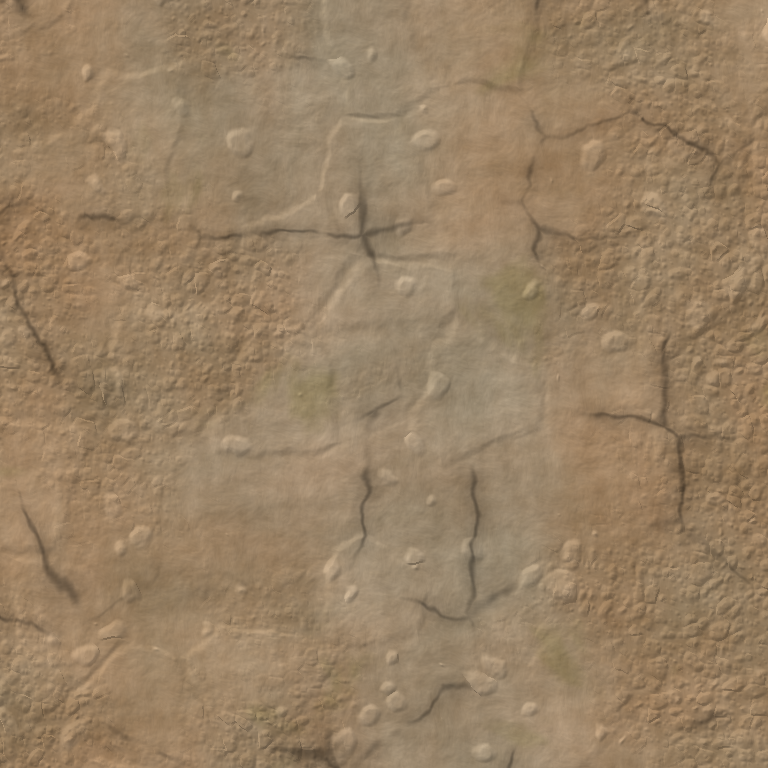
A WebGL 1 fragment shader for this texture:

```glsl
precision highp float;
// Dry tan earth with worn slabs, broken cracks and patches of gravel.
uniform vec2 u_resolution;

vec2 hash2(vec2 c) {
  return fract(sin(vec2(dot(c, vec2(127.1, 311.7)), dot(c, vec2(269.5, 183.3)))) * 43758.5);
}

// Cellular noise: distance to the seed, gap to the border, random cell value.
vec3 cells(vec2 p) {
  vec2 base = floor(p);
  float nearest = 8.0, second = 8.0, id = 0.0;
  for (int y = -1; y <= 1; y++) {
    for (int x = -1; x <= 1; x++) {
      vec2 cell = base + vec2(float(x), float(y));
      vec2 seed = hash2(cell);
      float d = length(cell + 0.1 + 0.8 * seed - p);
      if (d < nearest) {
        second = nearest;
        nearest = d;
        id = fract(seed.x * 17.3 + seed.y * 5.1);
      } else {
        second = min(second, d);
      }
    }
  }
  return vec3(nearest, second - nearest, id);
}

// Layered, turned and bent sines, roughly -0.8 to 0.8.
float waves(vec2 p) {
  float sum = 0.0, amp = 0.5;
  for (int i = 0; i < 5; i++) {
    p = mat2(0.8, 0.6, -0.6, 0.8) * p * 1.9 + vec2(1.7, 4.1);
    p += 0.6 * sin(p.yx * 0.7);
    sum += amp * sin(p.x) * cos(p.y);
    amp *= 0.55;
  }
  return sum;
}

vec2 bend(vec2 uv) {
  return uv + 0.022 * vec2(waves(uv * 9.0), waves(uv.yx * 9.0 + 3.0));
}

// Gravel gathers toward the left and right sides.
float roughness(vec2 uv) {
  return smoothstep(0.2, 0.65, abs(uv.x - 0.5) + 0.55 * waves(uv * 4.5 + 1.0) + 0.1);
}

float dome(vec3 cell, float radius, float slope) {
  return smoothstep(0.0, slope, radius - cell.x);
}

float height(vec2 uv) {
  vec2 bent = bend(uv);
  float rough = roughness(uv);
  vec3 slab = cells(bent * 7.0);
  vec3 stone = cells(bent * 23.0);
  vec3 gravel = cells(bent * 46.0);
  vec3 grit = cells(uv * 100.0);
  float h = 0.005 * smoothstep(0.0, 0.16, slab.y) * smoothstep(0.4, 0.8, slab.z);
  h += 0.007 * dome(stone, 0.45 * smoothstep(0.78, 1.0, stone.z), 0.25);
  h += 0.006 * rough * dome(gravel, 0.2 + 0.5 * gravel.z, 0.4);
  h += 0.0024 * (0.2 + 0.8 * rough) * dome(grit, 0.2 + 0.5 * grit.z, 0.45);
  return h + 0.0022 * waves(uv * 42.0);
}

void main() {
  vec2 uv = gl_FragCoord.xy / min(u_resolution.x, u_resolution.y);
  vec2 bent = bend(uv);
  float rough = roughness(uv);

  // Pale grey middle, warm tan sides, darker gravel beds
  float side = abs(uv.x - 0.5 + 0.15 * (uv.y - 0.5)) + 0.25 * waves(uv * 4.0 + 6.0);
  vec3 soil = mix(vec3(0.605, 0.53, 0.43), vec3(0.62, 0.515, 0.395), smoothstep(0.05, 0.4, side));
  soil = mix(soil, vec3(0.54, 0.44, 0.325), 0.5 * rough);

  // Rosy, olive and light or dark stains
  soil += vec3(0.03, 0.005, -0.005) * waves(uv * 7.0 + 4.0);
  soil = mix(soil, vec3(0.51, 0.455, 0.29), 0.45 * smoothstep(0.42, 0.75, waves(uv * 6.0 + 9.0)));
  soil += 0.05 * waves(uv * 11.0 + 2.0) + 0.035 * waves(uv * 65.0);

  // Slab and stone tops
  vec3 slab = cells(bent * 7.0);
  vec3 stone = cells(bent * 23.0);
  soil += 0.03 * (slab.z - 0.45) * smoothstep(0.0, 0.15, slab.y);
  soil += 0.035 * dome(stone, 0.45 * smoothstep(0.78, 1.0, stone.z), 0.15);

  // Broken cracks with soft dirt beside them
  float gap = cells(bent * 5.0 + 3.7).y;
  float broken = smoothstep(-0.05, 0.4, waves(uv * 6.0 + 2.0));
  float crack = 0.24 * (1.0 - smoothstep(0.0, 0.045, gap)) + 0.1 * (1.0 - smoothstep(0.0, 0.2, gap));
  soil *= 1.0 - broken * crack;

  // Low light from the upper left
  float reach = 0.003;
  float slope = (height(uv) - height(uv + reach * vec2(-0.6, 0.8))) / reach;
  soil *= 1.0 + 0.17 * clamp(slope, -1.2, 0.9);

  gl_FragColor = vec4(soil, 1.0);
}
```
